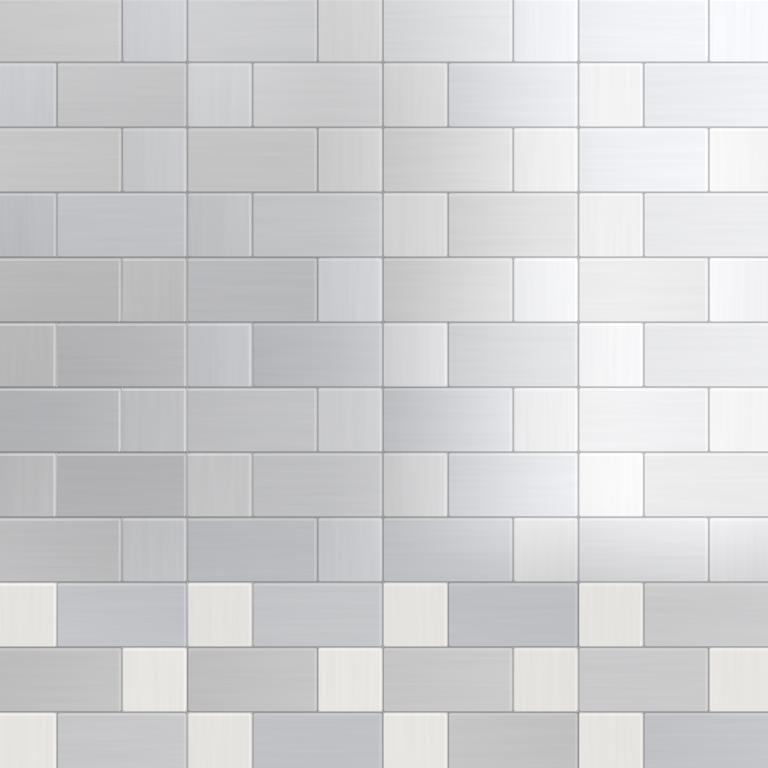
Give the GLSL for this texture, as a WebGL 2 fragment shader.

```glsl
#version 300 es
precision highp float;
// Brushed steel wall tiles: each row alternates a long plate and a square one,
// and every second row swaps their order. A soft room reflection sets the tone,
// stretched noise gives the brushing, and rounded boxes give seams and bevels.

uniform vec2 u_resolution;
out vec4 fragColor;

#define PITCH vec2(0.2546, 0.0846)   // one long + square pair, one row
#define START vec2(-0.0105, -0.0035) // upper left corner of the first pair
#define SEAM 0.0011                  // half width of the joint
#define CORNER 0.004                 // corner radius of a plate
#define BEVEL 0.0035                 // depth of the lit edge
#define BRUSH 0.022                  // contrast of the brushing
#define VARIATION 0.022              // tone change between plates
#define CREAM vec3(0.925, 0.915, 0.900)

float hash(vec2 p) {
    vec3 q = fract(p.xyx * vec3(0.1031, 0.1030, 0.0973));
    q += dot(q, q.yzx + 33.33);
    return fract((q.x + q.y) * q.z);
}

float valueNoise(vec2 p) {
    vec2 i = floor(p), f = fract(p);
    f = f * f * (3.0 - 2.0 * f);
    return mix(mix(hash(i), hash(i + vec2(1, 0)), f.x),
               mix(hash(i + vec2(0, 1)), hash(i + vec2(1, 1)), f.x), f.y);
}

// Streaks running along x, centred on zero
float brushing(vec2 p) {
    return 0.6 * valueNoise(p * vec2(9.0, 230.0))
         + 0.4 * valueNoise(p * vec2(22.0, 420.0) + 17.0) - 0.5;
}

// Dim reflection on the left, 0 to 1
float shadow(vec2 p) {
    vec2 d = (p - vec2(0.06, 0.53)) / vec2(0.30, 0.24);
    return exp(-dot(d, d));
}

// Brightness of the reflected room; p.y runs downwards
float reflection(vec2 p) {
    float window = smoothstep(0.40, 0.82, p.x) * (1.0 - smoothstep(0.64, 0.80, p.y));
    float ceiling = (1.0 - smoothstep(0.0, 0.2, p.y)) * (1.0 - window);
    return 0.765 + 0.175 * window + 0.045 * ceiling
         + 0.025 * p.x * smoothstep(0.7, 0.9, p.y) - 0.07 * shadow(p);
}

float roundedBox(vec2 q, vec2 halfSize, float radius) {
    vec2 d = abs(q) - halfSize + radius;
    return length(max(d, 0.0)) + min(max(d.x, d.y), 0.0) - radius;
}

void main() {
    vec2 p = gl_FragCoord.xy / u_resolution;
    p.y = 1.0 - p.y;
    float aa = 0.75 / min(u_resolution.x, u_resolution.y);

    // Locate the plate
    vec2 grid = (p - START) / PITCH;
    vec2 cell = floor(grid), f = fract(grid);
    bool oddRow = mod(cell.y, 2.0) > 0.5;
    float split = oddRow ? 1.0 / 3.0 : 2.0 / 3.0;
    bool second = f.x > split;
    bool isSquare = oddRow != second;
    vec2 span = second ? vec2(split, 1.0) : vec2(0.0, split);
    vec2 halfSize = 0.5 * PITCH * vec2(span.y - span.x, 1.0);
    vec2 centre = START + PITCH * (cell + vec2(0.5 * (span.x + span.y), 0.5));
    vec2 q = p - centre;
    vec2 id = vec2(cell.x * 2.0 + float(second), cell.y) + 11.0;

    // Tone: reflection, plate variation and a slight tilt
    float tone = reflection(centre + q * vec2(1.25, 0.8));
    tone += VARIATION * (hash(id) - 0.5) * 2.0;
    tone += 0.03 * (hash(id + 40.0) - 0.5) * q.x / halfSize.x;
    float warmth = hash(id + 80.0) - 0.55;
    vec3 colour = tone + vec3(0.008, 0.0, -0.014) * warmth;
    colour += vec3(-0.003, -0.002, 0.005);

    // Squares are lighter, and turn cream near the floor
    if (isSquare) {
        colour += 0.025 * smoothstep(0.0, 0.2, p.x);
        float floorGlow = smoothstep(0.73, 0.77, centre.y);
        colour = mix(colour, CREAM - 0.02 * hash(id + 5.0), 0.9 * floorGlow);
    }

    // Brushing runs across long plates and down square ones
    vec2 grain = isSquare ? p.yx : p;
    colour += BRUSH * brushing(grain + id * 3.7);

    // Lit bevel on the top and right edges
    float dark = shadow(p);
    vec2 toLit = vec2(halfSize.x - q.x, halfSize.y + q.y);
    float lit = 1.0 - smoothstep(0.0, 0.0015 + aa, abs(min(toLit.x, toLit.y) - BEVEL));
    colour += lit * (0.035 + 0.08 * dark);

    // Joint, paler on upright edges inside the dim area
    float d = roundedBox(q, halfSize, CORNER);
    vec2 edge = halfSize - abs(q);
    float upright = step(edge.x, edge.y);
    vec3 joint = colour * 0.77 + vec3(0.18 * upright * dark);
    colour = mix(colour, joint, smoothstep(-SEAM - aa, -SEAM + aa, d));

    fragColor = vec4(clamp(colour, 0.0, 1.0), 1.0);
}
```
